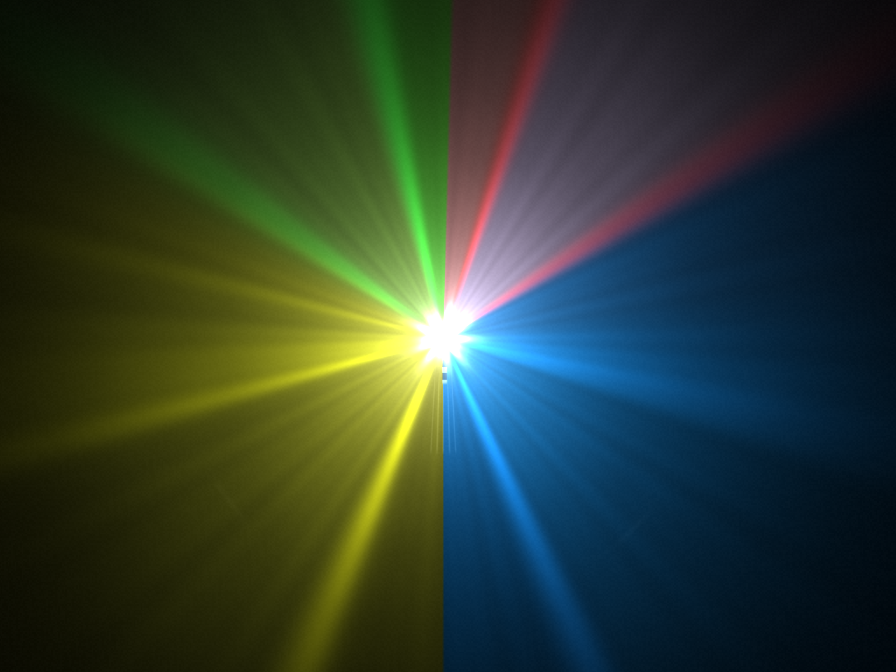
This background is drawn by a WebGL 2 fragment shader. Its source:

```glsl
#version 300 es
precision highp float;
uniform vec2 u_resolution;
out vec4 outColor;

float hash(vec2 p) {
    return fract(sin(dot(p, vec2(127.1, 311.7))) * 43758.5453);
}

float noise(vec2 p) {
    vec2 i = floor(p), f = fract(p);
    f = f * f * (3.0 - 2.0 * f);
    return mix(mix(hash(i), hash(i + vec2(1, 0)), f.x),
               mix(hash(i + vec2(0, 1)), hash(i + vec2(1, 1)), f.x), f.y);
}

// Soft wedge of light around a direction, in degrees
float beam(float angle, float direction, float width) {
    float d = mod(angle - direction + 180.0, 360.0) - 180.0;
    return exp(-d * d / (width * width));
}

// Blend into the next sector across a boundary angle
vec3 sector(vec3 previous, vec3 next, float angle, float edge, float soft) {
    return mix(previous, next, smoothstep(edge - soft, edge + soft, angle));
}

// Dim haze colours, ordered counterclockwise from the left
vec3 sectorColor(float a) {
    vec3 olive = vec3(0.83, 0.86, 0.16);
    vec3 c = sector(olive, vec3(0.62, 0.64, 0.11), a, -108.0, 3.0);
    c = sector(c, vec3(0.05, 0.55, 0.93), a, -90.0, 0.35);
    c = sector(c, vec3(0.07, 0.61, 1.0), a, -62.0, 4.0);
    c = sector(c, vec3(0.15, 0.60, 0.98), a, 2.0, 14.0);
    c = sector(c, vec3(0.85, 0.78, 0.95), a, 31.0, 5.0);
    c = sector(c, vec3(0.92, 0.62, 0.60), a, 72.0, 3.0);
    c = sector(c, vec3(0.42, 0.95, 0.25), a, 88.5, 0.7);
    c = sector(c, vec3(0.58, 0.82, 0.30), a, 103.0, 4.0);
    return sector(c, olive, a, 150.0, 12.0);
}

vec3 beamColor(float a) {
    vec3 green = vec3(0.0, 0.62, 0.14);
    vec3 red = vec3(0.62, -0.10, -0.10);
    vec3 blue = vec3(0.06, 0.42, 0.75);
    vec3 yellow = vec3(0.72, 0.72, 0.0);
    vec3 c = green * (beam(a, 103.0, 3.6) + 0.65 * beam(a, 145.0, 4.6));
    c += red * (beam(a, 71.8, 2.8) + 0.85 * beam(a, 32.5, 3.8));
    c += blue * (beam(a, -66.0, 3.6) + 0.6 * beam(a, -13.0, 4.5) + 0.35 * beam(a, -4.0, 8.0));
    c += yellow * (beam(a, -113.0, 3.7) + 0.65 * beam(a, -165.5, 3.2));
    return c + yellow * (0.35 * beam(a, -174.0, 7.0) + 0.2 * beam(a, 166.0, 3.0));
}

void main() {
    vec2 p = (gl_FragCoord.xy - 0.5 * u_resolution) / u_resolution.y;
    p -= vec2(-0.007, -0.0035);
    float r = length(p);
    float theta = atan(p.y, p.x);
    float a = degrees(theta);

    // Coloured light fading outward through uneven haze
    float falloff = exp(-3.2 * r) * (1.0 - 0.35 * smoothstep(0.45, 0.9, r));
    float haze = 0.94 + 0.08 * noise(p * 7.0) + 0.04 * noise(p * 19.0);
    float streaks = 1.0 + 0.025 * sin(theta * 37.0) + 0.02 * sin(theta * 61.0 + 1.0);
    vec3 color = (sectorColor(a) + beamColor(a)) * falloff * haze * streaks;

    // Faint curved reflections in the lower half
    float arc = exp(-pow((r - 0.4) / 0.004, 2.0));
    color += 0.018 * arc * (beam(a, -143.0, 5.0) + beam(a, -45.0, 5.0));

    // Pale streaks and small stem below the lamp
    float below = smoothstep(-0.175, -0.165, p.y) * smoothstep(-0.03, -0.09, p.y);
    float spread = 0.012 - 0.07 * p.y;
    float lines = pow(0.5 + 0.5 * cos(p.x / spread * 16.0), 4.0);
    color += 0.07 * below * lines * smoothstep(spread, spread * 0.7, abs(p.x));
    float stem = smoothstep(0.005, 0.002, abs(p.x - 0.002))
               * smoothstep(-0.07, -0.064, p.y) * smoothstep(-0.02, -0.03, p.y);
    float bands = smoothstep(-0.2, 0.5, cos((p.y + 0.047) * 330.0));
    color = mix(color, mix(vec3(0.12, 0.25, 0.30), vec3(0.65, 0.82, 0.9), bands), 0.7 * stem);

    // White core with a wide bloom and short spikes
    float spikes = 0.75 + 0.15 * cos(theta * 9.0 + 0.6) + 0.10 * cos(theta * 14.0);
    color += vec3(0.95, 0.92, 1.0) * 0.55 * exp(-11.0 * r);
    color += 1.6 * exp(-pow(r / (0.036 * spikes), 2.0));
    color += 0.35 * exp(-r / (0.032 * spikes));

    // Fine sensor grain
    color += (hash(floor(p * 384.0)) - 0.5) * 0.014;
    outColor = vec4(clamp(color, 0.0, 1.0), 1.0);
}
```
